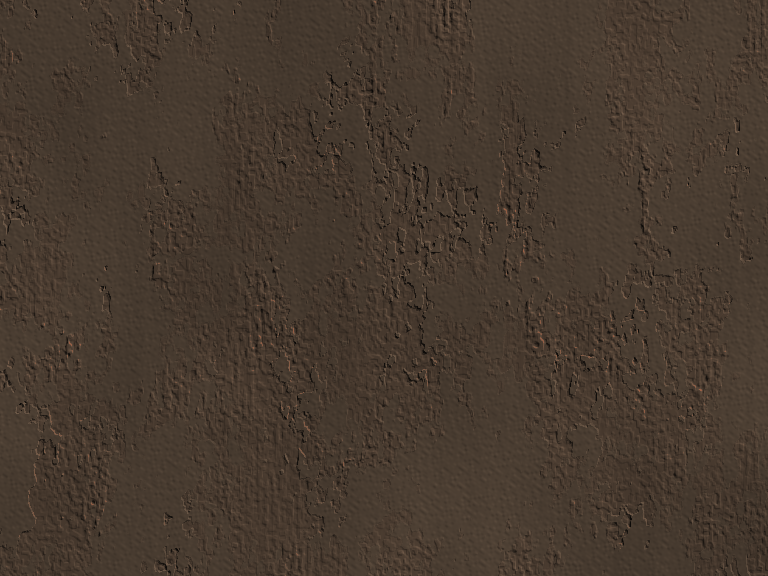
Write a WebGL 2 fragment shader that draws this texture.

```glsl
#version 300 es
precision highp float;

uniform vec2 u_resolution;
out vec4 fragColor;

const vec3 PLASTER = vec3(0.285, 0.235, 0.190);
const vec3 UMBER = vec3(0.281, 0.226, 0.182);
const vec3 COPPER = vec3(0.68, 0.39, 0.27);
const vec2 LIGHT = vec2(0.66, 0.75);       // direction towards the light
const float RELIEF_STEP = 0.0015;          // half width of the slope sample
const float RELIEF_GAIN = 1.0;
const vec2 PATCH_SCALE = vec2(9.0, 5.2);   // patches are taller than wide
const vec2 CHIP_SCALE = vec2(78.0, 48.0);  // small flakes along and inside them
const float CHIP_AMOUNT = 0.54;
const float PATCH_LEVEL = 0.530;           // higher leaves more smooth skin
const vec2 STRAND_SCALE = vec2(160.0, 26.0);
const vec2 GRAIN_SCALE = vec2(205.0, 150.0);
const float SKIN_GRAIN = 0.21;
const float LEDGE_DEPTH = 0.66;
const mat2 TURN = mat2(0.8, 0.6, -0.6, 0.8);

float hash(vec2 p) {
    vec3 q = fract(vec3(p.xyx) * 0.1031);
    q += dot(q, q.yzx + 33.33);
    return fract((q.x + q.y) * q.z);
}

float noise(vec2 p) {
    vec2 i = floor(p);
    vec2 f = fract(p);
    f = f * f * f * (f * (f * 6.0 - 15.0) + 10.0);
    float low = mix(hash(i), hash(i + vec2(1, 0)), f.x);
    float high = mix(hash(i + vec2(0, 1)), hash(i + vec2(1, 1)), f.x);
    return mix(low, high, f.y);
}

float fbm(vec2 p, int octaves) {
    float sum = 0.0;
    float weight = 0.5;
    float total = 0.0;
    for (int i = 0; i < octaves; i++) {
        sum += weight * noise(p);
        total += weight;
        weight *= 0.58;
        p = p * 2.03 + vec2(17.3, 9.7);
    }
    return sum / total;
}

// Field that decides where the skin is torn off: patches, chips, drag marks
float tearField(vec2 p) {
    vec2 bend = 0.012 * vec2(noise(p * 21.0 + 3.0), noise(p * 19.0 + 44.0));
    float drag = noise(p * vec2(100.0, 9.0) + 31.0) - 0.5;
    float chips = fbm((p + bend) * CHIP_SCALE + 8.0, 3) - 0.5;
    return fbm((p + bend) * PATCH_SCALE + 4.0, 4) + CHIP_AMOUNT * chips + 0.11 * drag;
}

// Surface height in x, share of torn surface in y
vec2 surface(vec2 p) {
    float tear = tearField(p);
    float torn = smoothstep(PATCH_LEVEL - 0.030, PATCH_LEVEL + 0.040, tear);

    // Ledges are deep in some places and shallow in most
    float depth = LEDGE_DEPTH * mix(0.25, 1.0, smoothstep(0.45, 0.8, noise(p * vec2(10.0, 8.0) + 50.0)));
    float ledge = smoothstep(PATCH_LEVEL - 0.008, PATCH_LEVEL + 0.016, tear);

    // Combed strands and crisp crumbs inside the torn parts
    float strand = smoothstep(0.25, 0.75, noise(p * STRAND_SCALE));
    float grain = smoothstep(0.3, 0.7, noise(p * GRAIN_SCALE + 70.0));
    float clump = smoothstep(0.35, 0.65, noise(TURN * p * 125.0 + 11.0));
    float comb = smoothstep(0.35, 0.7, noise(p * vec2(12.0, 6.0) + 90.0));
    float crumbs = mix(0.05, 0.34, comb) * strand + 0.32 * grain + 0.24 * clump;
    crumbs *= mix(0.45, 1.30, noise(p * vec2(18.0, 10.0) + 120.0));

    // Fine pores of the intact skin
    float skin = SKIN_GRAIN * noise(TURN * p * 190.0 + 23.0);
    return vec2(mix(skin, crumbs, torn) - depth * ledge, torn);
}

void main() {
    vec2 p = gl_FragCoord.xy / u_resolution.y;
    vec2 offset = LIGHT * RELIEF_STEP;

    vec2 behind = surface(p - offset);
    vec2 ahead = surface(p + offset);
    float torn = 0.5 * (behind.y + ahead.y);
    float slope = behind.x - ahead.x;

    // Short shadow cast by higher material on the lit side
    float blocker = surface(p + 3.4 * offset).x;
    float shadow = smoothstep(0.35, 0.90, blocker - behind.x);

    // Broad stains and faint vertical streaks
    float stain = fbm(p * vec2(2.6, 2.2) + 61.0, 4) - 0.5;
    float streak = noise(p * vec2(70.0, 2.5) + 5.0) - 0.5;
    vec3 color = mix(PLASTER, UMBER, torn);
    color *= 1.0 + 0.28 * stain + 0.04 * streak;

    // Relief, with lit slopes slightly softer than shaded ones
    float relief = RELIEF_GAIN * slope * (slope > 0.0 ? 0.90 : 1.0);
    color *= clamp(1.0 + relief, 0.30, 1.5);
    color *= 1.0 - 0.50 * shadow;

    // Copper glints on the steepest lit crumbs
    float glintArea = smoothstep(0.45, 0.75, noise(p * vec2(9.0, 7.0) + 140.0));
    float glint = smoothstep(0.34, 0.62, slope) * torn * glintArea;
    color = mix(color, COPPER, 0.70 * glint);

    fragColor = vec4(color, 1.0);
}
```
